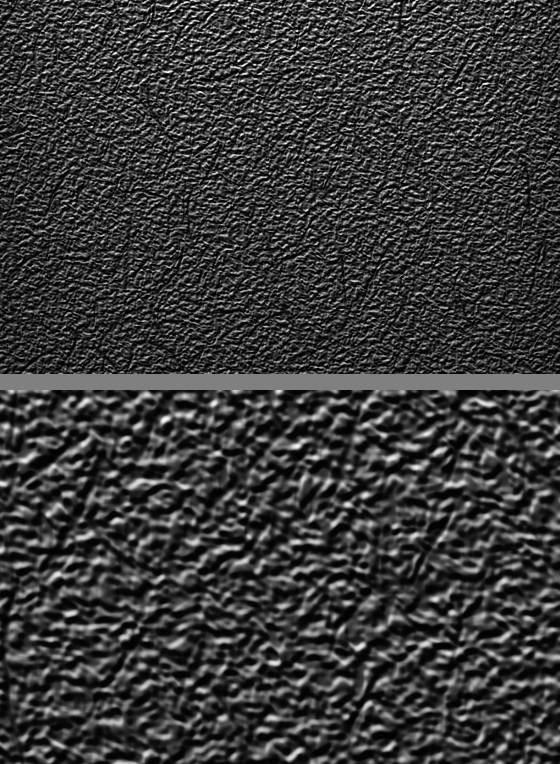
Top: the whole. Bottom: its middle third, enlarged.
Reproduce this texture procedurally as a Shadertoy shader.

```glsl
// Black embossed leather: fine pebbled grain with scattered creases, lit from above.

const float GRAIN_GAIN = 2.5;    // steepness of the pebble walls
const float SLOPE_SPREAD = 0.64; // typical height step across the light offset
const vec2 LIGHT_OFFSET = vec2(-0.0009, 0.0024);
const vec3 LEATHER_TINT = vec3(1.0, 1.0, 1.0);

vec3 hash3(vec2 cell) {
    vec3 q = fract(cell.xyx * vec3(0.1031, 0.1030, 0.0973));
    q += dot(q, q.yxz + 33.33);
    return fract((q.xxy + q.yzz) * q.zyx);
}

float cornerSlope(vec2 cell, vec2 offset) {
    float angle = 6.2832 * hash3(cell).x;
    return dot(vec2(cos(angle), sin(angle)), offset);
}

float gradientNoise(vec2 p) {
    vec2 i = floor(p), f = p - i;
    vec2 u = f * f * (3.0 - 2.0 * f);
    vec2 e = vec2(1.0, 0.0);
    float low = mix(cornerSlope(i, f), cornerSlope(i + e, f - e), u.x);
    float high = mix(cornerSlope(i + e.yx, f - e.yx), cornerSlope(i + 1.0, f - 1.0), u.x);
    return mix(low, high, u.y);
}

vec2 warp(vec2 p, float frequency, float amount) {
    vec2 q = p * frequency;
    return p + amount * vec2(gradientNoise(q + 17.3), gradientNoise(q + 61.7));
}

// Flat-topped pebbles with a rough, finer grain on them
float grainHeight(vec2 p) {
    vec2 q = warp(p, 25.0, 0.006) * vec2(68.0, 84.0);
    float n = gradientNoise(q) + 0.65 * gradientNoise(q * 1.93 + 31.0);
    return tanh(GRAIN_GAIN * n);
}

// One bent, tapering crease per grid cell; most lean to the right
float creaseLayer(vec2 p, float cellSize, float width, float seed) {
    vec2 q = p / cellSize;
    vec2 home = floor(q);
    float groove = 0.0;
    for (int y = -1; y <= 1; y++) {
        for (int x = -1; x <= 1; x++) {
            vec2 cell = home + vec2(x, y);
            vec3 place = hash3(cell + seed);
            vec3 form = hash3(cell + seed + 47.0);
            float lean = 2.0 * place.z - 1.0;
            float angle = 1.05 + 1.57 * lean * abs(lean);
            vec2 along = vec2(cos(angle), sin(angle));
            vec2 d = q - cell - place.xy;
            float t = dot(d, along);
            float side = dot(d, vec2(-along.y, along.x)) + (form.y - 0.5) * t * t;
            float halfLength = mix(0.35, 0.9, form.x);
            float taper = 1.0 - smoothstep(0.6, 1.0, abs(t) / halfLength);
            float across = side * cellSize / width;
            float strength = mix(0.35, 1.0, form.z);
            groove = max(groove, strength * taper * exp(-across * across));
        }
    }
    return groove;
}

float creases(vec2 p) {
    vec2 q = warp(warp(p, 9.0, 0.014), 45.0, 0.005);
    float large = creaseLayer(q, 0.125, 0.0036, 5.0);
    float small = creaseLayer(q + 0.37, 0.085, 0.0028, 83.0);
    return max(large, 0.8 * small);
}

float leatherHeight(vec2 p) {
    float groove = creases(p);
    return grainHeight(p) * (1.0 - 0.4 * groove) - 0.95 * groove;
}

// Soft black toe, then linear up to the highlights
float slopeToTone(float slope) {
    const float toe = 0.36;
    return 0.012 + 0.275 * toe * log(1.0 + exp((slope + 0.55) / toe));
}

float lampFalloff(vec2 uv) {
    float sideways = pow(abs(2.0 * uv.x - 1.0), 4.0);
    return mix(0.86, 1.24, uv.y) * (1.0 - 0.2 * sideways);
}

void mainImage(out vec4 fragColor, in vec2 fragCoord) {
    vec2 uv = fragCoord / iResolution.xy;
    vec2 p = fragCoord / iResolution.y;

    // Faces tilted towards the lamp get brighter
    float rise = leatherHeight(p - LIGHT_OFFSET) - leatherHeight(p + LIGHT_OFFSET);
    float tone = slopeToTone(rise / SLOPE_SPREAD);

    // Creases hold shadow whatever their direction
    tone *= 1.0 - 0.7 * creases(p);
    tone *= lampFalloff(uv);
    fragColor = vec4(LEATHER_TINT * min(tone, 0.97), 1.0);
}
```
